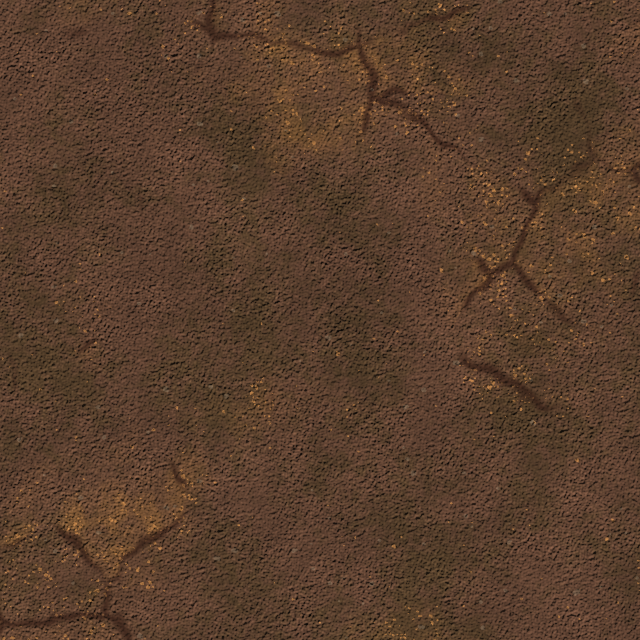
Reproduce this texture procedurally as a WebGL 2 fragment shader.

```glsl
#version 300 es
precision highp float;
// Dry brown soil: gritty embossed grain over mottled red and olive earth.
// Gradient noise drives the mottling, Voronoi borders form broken cracks,
// and hashed grids scatter ochre crumbs and grey pebbles around them.

uniform vec2 u_resolution;
out vec4 fragColor;

const vec3 RED_SOIL    = vec3(0.356, 0.248, 0.188);
const vec3 OLIVE_SOIL  = vec3(0.296, 0.222, 0.148);
const vec3 OCHRE       = vec3(0.500, 0.345, 0.195);
const vec3 CRUMB       = vec3(0.680, 0.465, 0.260);
const vec3 PEBBLE      = vec3(0.460, 0.395, 0.320);
const vec3 CRACK_COLOR = vec3(0.215, 0.130, 0.095);

const float GRAIN_SCALE    = 145.0;
const float RELIEF_STEP    = 0.0021;
const float RELIEF_GAIN    = 0.44;
const float HEIGHT_GAIN    = 0.24;
const float PIT_DEPTH      = 0.30;
const float CRACK_CELLS    = 5.2;
const float CRACK_WIDTH    = 0.0060;
const float CRACK_BLUR     = 0.0055;
const float CRUMB_GRID     = 100.0;
const float GRIT_GRID      = 165.0;
const float PEBBLE_GRID    = 75.0;
const float PEBBLE_DENSITY = 0.025;
const vec2  TO_LIGHT       = vec2(-0.5, 0.866);
const mat2  TURN           = mat2(0.8, 0.6, -0.6, 0.8);

// Integer hash of a grid cell, two values in 0..1
vec2 hash2(vec2 cell) {
    const uint MUL = 1664525u;
    uvec2 v = uvec2(ivec2(cell)) * MUL + 1013904223u;
    v.x += v.y * MUL;
    v.y += v.x * MUL;
    v ^= v >> 16u;
    v.x += v.y * MUL;
    v.y += v.x * MUL;
    v ^= v >> 16u;
    return vec2(v & 65535u) / 65535.0;
}

float cornerRamp(vec2 cell, vec2 offset) {
    float angle = 6.2832 * hash2(cell).x;
    return dot(vec2(cos(angle), sin(angle)), offset);
}

// Gradient noise, roughly -1..1
float noise(vec2 p) {
    vec2 i = floor(p), f = p - i;
    vec2 u = f * f * f * (f * (f * 6.0 - 15.0) + 10.0);
    vec2 e = vec2(1.0, 0.0);
    float low  = mix(cornerRamp(i, f), cornerRamp(i + e, f - e), u.x);
    float high = mix(cornerRamp(i + e.yx, f - e.yx), cornerRamp(i + e.xx, f - e.xx), u.x);
    return 1.4 * mix(low, high, u.y);
}

float grainHeight(vec2 p) {
    vec2 q = TURN * p * GRAIN_SCALE;
    return 0.5 * noise(q) + 0.5 * noise(TURN * q * 1.75 + 17.3);
}

// Voronoi border distance in x, random tint of the nearest cell in y
vec2 slabs(vec2 p) {
    vec2 base = floor(p), f = p - base, nearest = vec2(0.0), nearestCell = base;
    float best = 9.0;
    for (int k = 0; k < 9; k++) {
        vec2 g = vec2(k % 3 - 1, k / 3 - 1);
        vec2 r = g + hash2(base + g) - f;
        if (dot(r, r) < best) {
            best = dot(r, r);
            nearest = r;
            nearestCell = base + g;
        }
    }
    float border = 9.0;
    for (int k = 0; k < 25; k++) {
        vec2 cell = nearestCell + vec2(k % 5 - 2, k / 5 - 2);
        vec2 r = cell - base + hash2(cell) - f;
        vec2 gap = r - nearest;
        if (dot(gap, gap) > 0.0001) border = min(border, dot(0.5 * (nearest + r), normalize(gap)));
    }
    return vec2(border, hash2(nearestCell + 71.0).y);
}

// Coverage of one ragged grain per cell, present with the given chance
float scatter(vec2 p, float grid, float chance, float seed, float pixel) {
    vec2 q = p * grid, cell = floor(q);
    vec2 place = hash2(cell + seed), traits = hash2(cell + seed + 391.0);
    float radius = mix(0.16, 0.40, traits.y * traits.y);
    vec2 d = q - cell - mix(vec2(radius), vec2(1.0 - radius), place);
    float dist = length(d * vec2(1.0, 1.2)) + 0.22 * noise(q * 2.1);
    float blur = max(0.08, 0.7 * pixel * grid);
    return step(traits.x, chance) * (1.0 - smoothstep(radius - blur, radius + blur, dist));
}

void main() {
    float pixel = 1.0 / min(u_resolution.x, u_resolution.y);
    vec2 p = gl_FragCoord.xy * pixel;

    // Broad mottling of the earth, broken up by finer noise
    float mottle = noise(p * 4.3 + 8.7) + 0.6 * noise(TURN * p * 11.0 + 3.1)
                 + 0.5 * noise(p * 31.0) + 0.5 * noise(TURN * p * 75.0 + 4.4);
    vec3 color = mix(RED_SOIL, OLIVE_SOIL, smoothstep(-0.45, 0.9, mottle));
    color *= 1.0 + 0.08 * noise(p * 6.0 + 41.2) + 0.08 * noise(TURN * p * 27.0);

    // Worn regions where slabs show through
    vec2 warp = 0.022 * vec2(noise(p * 8.0 + 5.5), noise(p * 8.0 + 25.5))
              + 0.009 * vec2(noise(p * 30.0 + 9.1), noise(p * 30.0 + 51.7));
    vec2 slab = slabs((p + warp) * CRACK_CELLS + 13.0);
    float border = slab.x / CRACK_CELLS;
    float wear = noise(TURN * p * 3.1 + 19.4) + 0.4 * noise(p * 12.0 + 2.2);
    float region = smoothstep(0.0, 0.6, wear);
    float clump = smoothstep(-0.3, 0.45, noise(p * 19.0 + 6.8) + 0.6 * noise(p * 47.0));
    float rim = 1.0 - smoothstep(CRACK_WIDTH, 0.04, border);
    float exposed = region * mix(0.15, 1.0, smoothstep(0.25, 0.8, slab.y));
    color = mix(color, OCHRE, exposed * (0.2 + 0.45 * clump + 0.15 * rim));

    // Soft cracks, interrupted along their length
    float opening = smoothstep(0.1, 0.55, wear + 0.5 * noise(p * 9.0 + 61.3) + 0.2 * noise(p * 24.0));
    float width = CRACK_WIDTH * opening * (1.0 + 0.8 * noise(p * 40.0));
    float crack = opening * (1.0 - smoothstep(0.0, width + CRACK_BLUR, border));
    color = mix(color, CRACK_COLOR, 0.8 * crack);

    // Embossed grain with dark pits
    float height = grainHeight(p);
    float relief = height - grainHeight(p + TO_LIGHT * RELIEF_STEP);
    float pit = smoothstep(0.2, 0.6, -relief - 0.4 * height);
    float contrast = 1.0 + 0.5 * noise(p * 16.0 + 77.0);
    float grain = contrast * (RELIEF_GAIN * relief + HEIGHT_GAIN * height - PIT_DEPTH * pit + 0.03);
    color *= 1.0 + grain * (1.0 - 0.35 * crack);

    // Loose crumbs, fine grit and pebbles
    float chance = 0.004 + region * clump * (0.16 + 0.3 * rim);
    float crumbs = scatter(TURN * p, CRUMB_GRID, chance, 120.0, pixel);
    float grit = scatter(p, GRIT_GRID, chance, 530.0, pixel);
    float pebbles = scatter(p, PEBBLE_GRID, PEBBLE_DENSITY, 840.0, pixel);
    float shade = 1.0 + 0.8 * grain;
    color = mix(color, PEBBLE * shade, 0.5 * pebbles);
    color = mix(color, CRUMB * shade, 0.75 * max(crumbs, grit) * (1.0 - 0.7 * crack));

    fragColor = vec4(color, 1.0);
}
```
